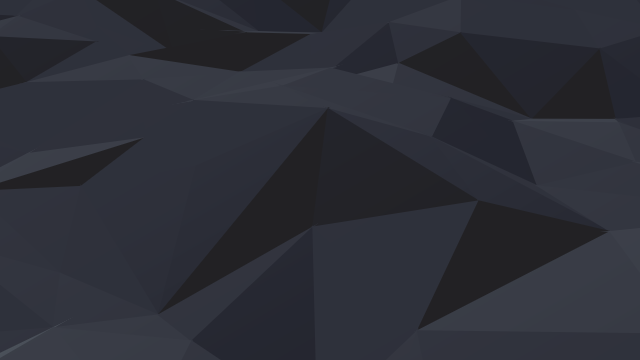
A WebGL 2 fragment shader for this background:

```glsl
#version 300 es
precision highp float;
// Dark low-poly terrain seen at a slant, with flat facets lit from behind.

uniform vec2 u_resolution;
out vec4 outColor;

// Facet colours, from shaded to lit
const vec3 BLACK = vec3(0.133, 0.131, 0.143);
const vec3 NAVY  = vec3(0.143, 0.150, 0.188);
const vec3 SLATE = vec3(0.182, 0.191, 0.231);
const vec3 PALE  = vec3(0.238, 0.252, 0.290);
const vec3 GLINT = vec3(0.380, 0.420, 0.450);

// Camera, in grid cells
const float PITCH = 0.52;
const float DISTANCE = 7.0;
const float FOCAL = 2.25;

// Terrain
const int FAR_ROW = 8;
const int NEAR_ROW = -4;
const int REACH = 2;           // columns tested to each side
const float JITTER = 0.36;
const float ROUGHNESS = 0.37;
const float SWELL = 0.22;
const float SEED = 17.0;

const vec3 LIGHT = vec3(-0.35, 0.55, 0.75);   // x right, y up, z away
const float FACET_GRADIENT = 0.16;

vec3 hash3(vec2 cell) {
    vec3 q = fract((cell.xyx + SEED) * vec3(0.1031, 0.1030, 0.0973));
    q += dot(q, q.yxz + 33.33);
    return fract((q.xxy + q.yzz) * q.zyx);
}

float cross2(vec2 a, vec2 b) {
    return a.x * b.y - a.y * b.x;
}

// Jittered grid point, lifted by random relief and layered sines
vec3 terrainVertex(vec2 cell) {
    vec3 r = hash3(cell) * 2.0 - 1.0;
    vec2 ground = cell + JITTER * r.xy;
    float swell = sin(1.15 * ground.y + 0.7 * ground.x + 0.6)
                + 0.5 * sin(1.3 * ground.x - 0.8 * ground.y + 2.0);
    return vec3(ground.x, ROUGHNESS * r.z + SWELL * swell, ground.y);
}

vec2 project(vec3 v) {
    float c = cos(PITCH), s = sin(PITCH);
    float depth = DISTANCE + v.z * c - v.y * s;
    return FOCAL * vec2(v.x, v.y * c + v.z * s) / depth;
}

vec3 facetColor(float light) {
    vec3 color = mix(BLACK, NAVY, smoothstep(0.05, 0.24, light));
    color = mix(color, SLATE, smoothstep(0.24, 0.40, light));
    color = mix(color, PALE, smoothstep(0.45, 0.85, light));
    return mix(color, GLINT, smoothstep(0.78, 1.0, light));
}

// Paints one triangle over the colour so far; facets turned away are skipped
void drawFacet(vec2 p, vec3 A, vec3 B, vec3 C, float pixel, inout vec3 color) {
    vec2 a = project(A), b = project(B), c = project(C);
    if (cross2(b - a, c - a) <= 0.0) return;

    float inside = min(cross2(normalize(b - a), p - a),
                   min(cross2(normalize(c - b), p - b),
                       cross2(normalize(a - c), p - c)));
    float coverage = clamp(1.0 + inside / pixel, 0.0, 1.0);
    if (coverage <= 0.0) return;

    vec3 normal = normalize(cross(C - A, B - A));
    float light = dot(normal, normalize(LIGHT));
    vec2 fromCenter = p - (a + b + c) / 3.0;
    light += FACET_GRADIENT * dot(fromCenter, vec2(-0.5, 0.85));
    color = mix(color, facetColor(light), coverage);
}

void main() {
    vec2 p = (gl_FragCoord.xy - 0.5 * u_resolution) / u_resolution.y;
    float pixel = 1.0 / u_resolution.y;
    vec3 color = SLATE;

    // Rows from far to near, so nearer ridges cover what lies behind
    for (int row = FAR_ROW; row >= NEAR_ROW; row--) {
        float z = float(row);
        float rowDepth = DISTANCE + (z + 0.5) * cos(PITCH);
        float column = floor(p.x * rowDepth / FOCAL);

        for (int i = -REACH; i <= REACH; i++) {
            vec2 cell = vec2(column + float(i), z);
            vec3 nearL = terrainVertex(cell);
            vec3 nearR = terrainVertex(cell + vec2(1.0, 0.0));
            vec3 farL  = terrainVertex(cell + vec2(0.0, 1.0));
            vec3 farR  = terrainVertex(cell + vec2(1.0, 1.0));

            // Each cell is split along a random diagonal
            if (hash3(cell + 71.0).x < 0.5) {
                drawFacet(p, nearL, farR, farL, pixel, color);
                drawFacet(p, nearL, nearR, farR, pixel, color);
            } else {
                drawFacet(p, nearR, farR, farL, pixel, color);
                drawFacet(p, nearL, nearR, farL, pixel, color);
            }
        }
    }
    outColor = vec4(color, 1.0);
}
```
